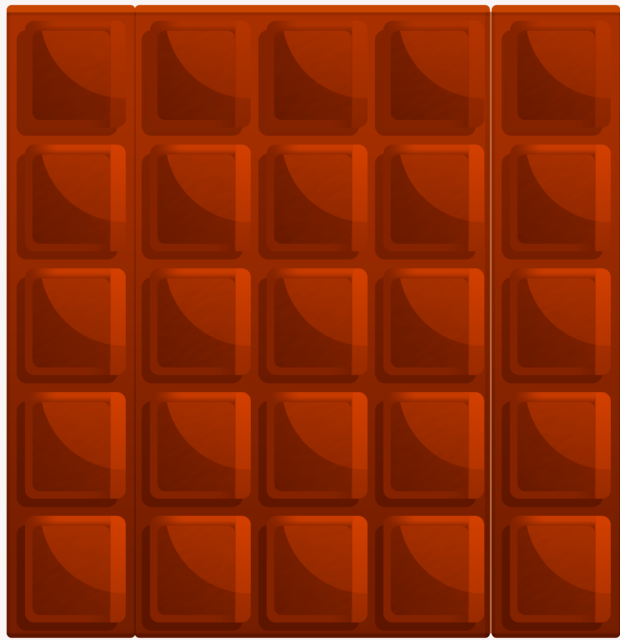
This pattern is drawn by a WebGL 2 fragment shader. Its source:

```glsl
#version 300 es
precision highp float;
// Chocolate bars: five rows of bevelled squares on joined, shaded slabs.
uniform vec2 u_resolution;
out vec4 outColor;

// Signed distance to a rounded box with corners lo and hi
float box(vec2 p, vec2 lo, vec2 hi, float r) {
  vec2 d = abs(p - 0.5 * (lo + hi)) - 0.5 * (hi - lo) + r;
  return length(max(d, 0.0)) + min(max(d.x, d.y), 0.0) - r;
}

// Chocolate colour of a given lightness
vec3 cocoa(float tone) {
  return vec3(tone, max(0.36 * tone - 0.05, 0.0), 0.0);
}

vec2 gradientAt(vec2 cell) {
  float h = fract(sin(dot(cell, vec2(127.1, 311.7))) * 43758.5);
  return vec2(cos(6.2832 * h), sin(6.2832 * h));
}

float gradientNoise(vec2 p) {
  vec2 i = floor(p), f = fract(p);
  vec2 u = f * f * (3.0 - 2.0 * f), e = vec2(1.0, 0.0);
  float a = dot(gradientAt(i), f);
  float b = dot(gradientAt(i + e), f - e);
  float c = dot(gradientAt(i + e.yx), f - e.yx);
  float d = dot(gradientAt(i + 1.0), f - 1.0);
  return mix(mix(a, b, u.x), mix(c, d, u.x), u.y);
}

void main() {
  // The canvas spans 744 by 768 units, with y running down
  vec2 p = gl_FragCoord.xy / u_resolution * vec2(744.0, 768.0);
  p.y = 768.0 - p.y;
  float aa = 1.3 * 768.0 / u_resolution.y;
  #define COVER(d) clamp(0.5 - (d) / aa, 0.0, 1.0)

  // Bars repeat every 582 units; each has a narrow slab and a wide one
  vec2 bar = vec2(p.x - 8.0 - 582.0 * step(589.0, p.x), p.y);
  float slab = min(box(bar, vec2(0.0, 6.0), vec2(154.5, 765.5), 6.0),
                   box(bar, vec2(153.5, 6.0), vec2(580.0, 765.5), 6.0));

  // Ground shading, rim and seam
  float ground = mix(0.66, 0.46, smoothstep(0.0, 768.0, p.y));
  float tone = ground;
  tone -= 0.07 * COVER(abs(p.y - 17.0) - 1.5);
  tone -= 0.09 * COVER(760.0 - p.y);
  tone -= 0.06 * COVER(bar.x - 4.0);
  tone -= 0.10 * COVER(abs(bar.x - 154.0) - 1.0);
  tone -= 0.06 * COVER(574.0 - bar.x);

  // Square under this point: first column stands apart from the other three
  float column = clamp(floor((bar.x - 161.0) / 140.0), 0.0, 2.0);
  float left = bar.x < 154.0 ? 22.0 : 172.0 + 140.0 * column;
  float row = clamp(floor((p.y - 18.0) / 148.5), 0.0, 4.0);
  vec2 q = bar - vec2(left, 25.0 + 148.5 * row);
  vec2 s = clamp(q / vec2(121.0, 128.0), 0.0, 1.0);

  // Cast shadow to the lower left
  float shadow = COVER(box(q, vec2(-10.0, 11.0), vec2(111.0, 138.0), 12.0));
  tone = mix(tone, 0.79 * ground, shadow);

  // Bevel, bright at the top right and duller on the first row
  float glow = 0.83 - 0.12 * step(row, 0.5);
  float topEdge = smoothstep(0.0, 0.35, s.x) * (1.0 - smoothstep(0.03, 0.12, s.y));
  float rightEdge = smoothstep(0.83, 0.86, s.x) * (1.0 - 0.55 * s.y);
  float bevel = mix(0.52, glow, max(0.85 * topEdge, rightEdge));
  float gloss = COVER(length(q - vec2(120.0, -9.0)) - 102.0);
  bevel -= 0.06 * (1.0 - gloss) * smoothstep(0.6, 0.9, s.x);

  // Flat top, with a rounded gloss and faint diagonal streaks
  float dull = 0.47 - 0.07 * s.y + 0.08 * s.x;
  float lit = 0.65 - 0.14 * s.y + 0.03 * s.x;
  float flatTop = mix(dull, lit, gloss);
  flatTop += 0.02 * gradientNoise(vec2(p.x + 2.0 * p.y, 0.3 * (2.0 * p.x - p.y)) / 14.0);
  float inner = box(q, vec2(9.0, 12.0), vec2(102.0, 119.0), 9.0);
  float face = mix(bevel, flatTop, COVER(inner));
  tone = mix(tone, face, COVER(box(q, vec2(0.0), vec2(121.0, 128.0), 11.0)));

  // Orange upper rim, then paper and the pale gap between bars
  vec3 color = mix(cocoa(tone), vec3(0.78, 0.27, 0.0), COVER(p.y - 14.5));
  float gap = step(300.0, p.x) * COVER(14.0 - p.y) * COVER(p.y - 760.0);
  vec3 backing = mix(vec3(0.98, 0.96, 0.96), vec3(0.75, 0.45, 0.27), gap);
  outColor = vec4(mix(backing, color, COVER(slab)), 1.0);
}
```
